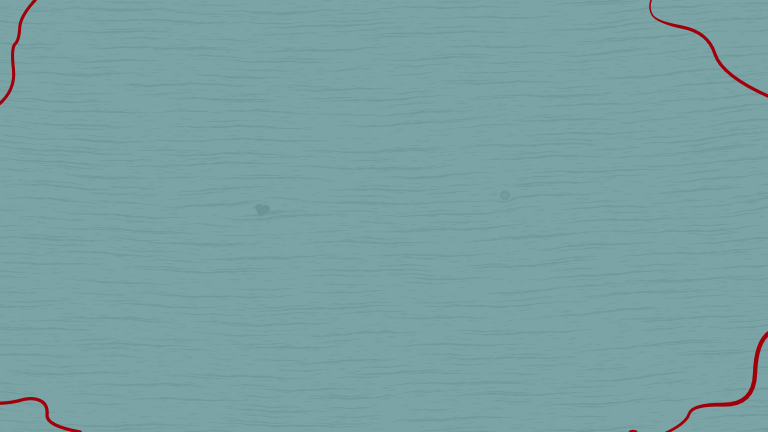
Reproduce this background procedurally as a WebGL 1 fragment shader.

```glsl
precision highp float;
// Teal painted wood grain with two knots and a wavy red cord across each corner.

uniform vec2 u_resolution;

const vec2 CANVAS = vec2(16.0, 9.0);
const vec3 PAINT = vec3(0.478, 0.645, 0.648);
const vec3 GRAIN = vec3(0.415, 0.580, 0.585);
const vec3 CORD = vec3(0.63, 0.0, 0.04);
const vec2 BIG_KNOT = vec2(5.46, 4.63);
const vec2 SMALL_KNOT = vec2(10.52, 4.93);
const float STREAK_STRENGTH = 0.62;
const float FLECK_STRENGTH = 0.42;
const int CURVE_STEPS = 8;

float hash(vec2 p) {
  return fract(sin(dot(p, vec2(127.1, 311.7))) * 43758.5);
}

float cover(float d, float px) {
  return clamp(0.5 - d / px, 0.0, 1.0);
}

float segment(vec2 p, vec2 a, vec2 b) {
  vec2 ab = b - a;
  return length(p - a - ab * clamp(dot(p - a, ab) / dot(ab, ab), 0.0, 1.0));
}

// Distance to a quadratic curve, walked in short straight steps
float curve(vec2 p, vec2 a, vec2 b, vec2 c) {
  float d = 100.0;
  vec2 last = a;
  for (int i = 1; i <= CURVE_STEPS; i++) {
    float t = float(i) / float(CURVE_STEPS);
    vec2 next = mix(mix(a, b, t), mix(b, c, t), t);
    d = min(d, segment(p, last, next));
    last = next;
  }
  return d;
}

// Smooth spline guided by six control points
float cord(vec2 p, vec2 a, vec2 b, vec2 c, vec2 d, vec2 e, vec2 f) {
  vec2 bc = 0.5 * (b + c), cd = 0.5 * (c + d), de = 0.5 * (d + e);
  return min(min(curve(p, a, b, bc), curve(p, bc, c, cd)),
             min(curve(p, cd, d, de), curve(p, de, e, f)));
}

// Grain parts around a knot
vec2 flowAround(vec2 q, vec2 p, vec2 knot, vec2 reach) {
  vec2 r = (p - knot) / reach;
  q.y -= 0.65 * (p.y - knot.y) * exp(-dot(r, r));
  return q;
}

// Bowed, rippling coordinates that the grain follows
vec2 grainSpace(vec2 p) {
  vec2 q = p;
  q.y -= 0.004 * (p.x - 5.5) * (p.x - 5.5);
  q.y += 0.035 * sin(1.1 * p.x + 0.9 * p.y) + 0.014 * sin(3.7 * p.x - 2.3 * p.y);
  q.y += 0.006 * sin(11.0 * p.x + 5.0 * p.y);
  q = flowAround(q, p, BIG_KNOT, vec2(0.8, 0.4));
  return flowAround(q, p, SMALL_KNOT, vec2(0.3, 0.2));
}

// One tapered, rough-edged stroke per staggered cell
float streaks(vec2 q, vec2 cell, float halfWidth, float density, float px) {
  float row = floor(q.y / cell.y);
  float x = q.x / cell.x + 7.0 * hash(vec2(row, cell.x));
  vec2 id = vec2(floor(x), row);
  float seed = hash(id + cell * 17.0);
  float reach = mix(0.28, 0.5, hash(id + 3.7));
  float u = (fract(x) - 0.5) / reach;
  float taper = 1.0 - u * u;
  float rough = 0.75 + 0.25 * sin(19.0 * q.x + 40.0 * seed) * sin(7.3 * q.x + row);
  float y = q.y - (row + mix(0.3, 0.7, hash(id + 9.1))) * cell.y;
  float ink = cover(abs(y) - halfWidth * taper * rough, px);
  return ink * smoothstep(0.0, 0.3, taper) * step(seed, density);
}

float knots(vec2 p, float px) {
  vec2 b = p - BIG_KNOT, s = p - SMALL_KNOT;
  float wobble = 0.025 * sin(3.0 * atan(b.y, b.x) + 0.6);
  float core = cover(length(b * vec2(0.9, 1.1)) - 0.13 - wobble, px);
  float tail = cover(length((b - vec2(0.2, -0.06)) * vec2(0.4, 1.6)) - 0.07, px);
  float ring = cover(abs(length(s) - 0.075) - 0.03, px);
  return max(max(core, 0.6 * tail), max(0.7 * ring, 0.45 * cover(length(s) - 0.08, px)));
}

void main() {
  vec2 p = gl_FragCoord.xy / u_resolution * CANVAS;
  float px = CANVAS.y / u_resolution.y;

  // Wood: long streaks, shorter streaks, then flecks
  vec2 q = grainSpace(p);
  float grain = STREAK_STRENGTH * streaks(q, vec2(3.4, 0.27), 0.026, 0.85, px);
  grain = max(grain, STREAK_STRENGTH * streaks(q + 0.11, vec2(1.7, 0.19), 0.017, 0.6, px));
  grain = max(grain, FLECK_STRENGTH * streaks(q, vec2(0.37, 0.105), 0.014, 0.4, px));
  grain = max(grain, FLECK_STRENGTH * streaks(q + 0.05, vec2(0.21, 0.083), 0.012, 0.25, px));
  grain = max(grain, knots(p, px));
  vec3 color = mix(PAINT, GRAIN, grain);

  // Corner cords: top left, top right, bottom right, bottom left
  float d = cord(p, vec2(0.77, 9.04), vec2(0.42, 8.67), vec2(0.40, 8.17),
                 vec2(0.23, 8.0), vec2(0.33, 7.12), vec2(-0.04, 6.81)) - 0.032;
  d = min(d, cord(p, vec2(13.58, 9.04), vec2(13.5, 8.85), vec2(13.67, 8.54), vec2(14.75, 8.33),
                  vec2(15.04, 7.42), vec2(16.04, 6.98)) - mix(0.016, 0.034, smoothstep(13.5, 14.2, p.x)));
  d = min(d, cord(p, vec2(16.04, 2.08), vec2(15.75, 1.88), vec2(15.71, 0.56), vec2(14.42, 0.58),
                  vec2(14.29, 0.17), vec2(13.83, -0.04)) - mix(0.028, 0.045, smoothstep(14.0, 15.5, p.x)));
  d = min(d, cord(p, vec2(-0.04, 0.6), vec2(0.21, 0.6), vec2(0.67, 0.73),
                  vec2(1.0, 0.58), vec2(0.96, 0.13), vec2(1.67, 0.0)) - 0.034);
  d = min(d, length((p - vec2(13.19, 0.0)) * vec2(0.5, 1.0)) - 0.045);
  gl_FragColor = vec4(mix(color, CORD, cover(d, px)), 1.0);
}
```
